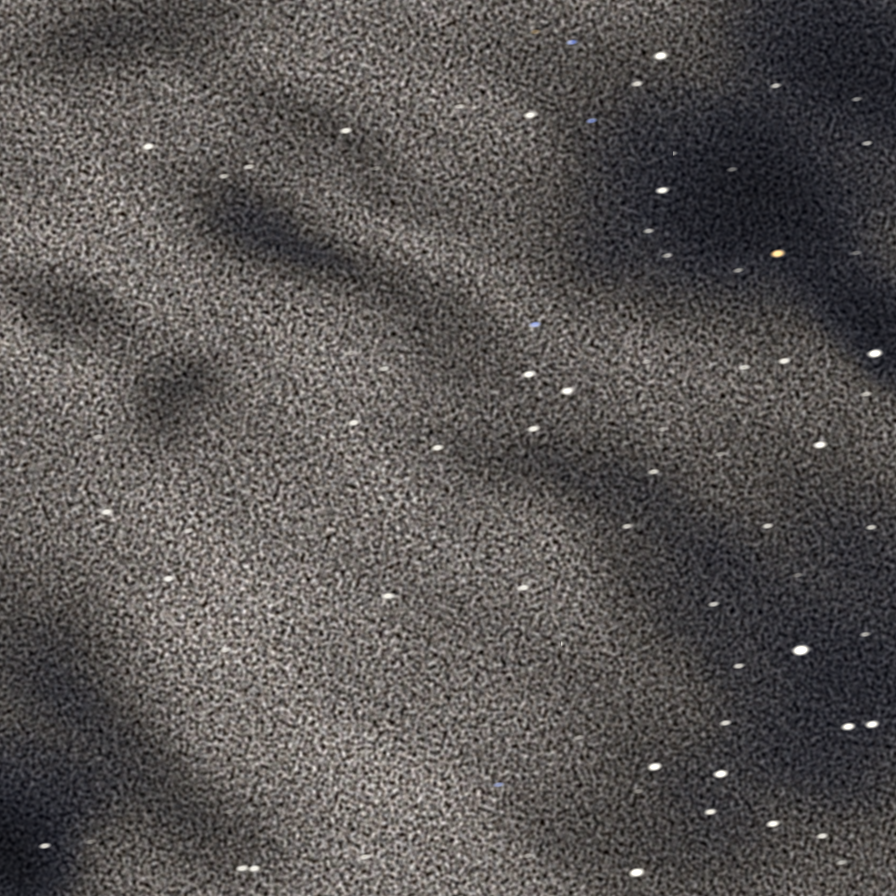
Reproduce this texture procedurally as a Shadertoy shader.

```glsl
float hash(vec2 p) {
    vec3 q = fract(vec3(p.xyx) * 0.1031);
    q += dot(q, q.yzx + 33.33);
    return fract((q.x + q.y) * q.z);
}

float noise(vec2 p) {
    vec2 i = floor(p), f = fract(p);
    f = f * f * (3.0 - 2.0 * f);
    return mix(mix(hash(i), hash(i + vec2(1, 0)), f.x),
               mix(hash(i + vec2(0, 1)), hash(i + vec2(1, 1)), f.x), f.y);
}

vec2 turn(vec2 p, float a) {
    float c = cos(a), s = sin(a);
    return vec2(c * p.x + s * p.y, c * p.y - s * p.x);
}

float slope(vec2 cell, vec2 d) {
    float a = 6.2832 * hash(cell);
    return dot(d, vec2(cos(a), sin(a)));
}

// Gradient noise: narrow band, centered on zero
float grainNoise(vec2 p) {
    vec2 i = floor(p), f = fract(p), e = vec2(1, 0);
    vec2 w = f * f * (3.0 - 2.0 * f);
    return mix(mix(slope(i, f), slope(i + e, f - e), w.x),
               mix(slope(i + e.yx, f - e.yx), slope(i + 1.0, f - 1.0), w.x), w.y);
}

float fbm(vec2 p) {
    float sum = 0.0, amp = 0.5;
    for (int i = 0; i < 4; i++) {
        sum += amp * noise(p);
        p = turn(p, 0.5) * 2.03 + 17.3;
        amp *= 0.5;
    }
    return sum;
}

// Soft elliptical patch with its long axis at the given angle
float patchAt(vec2 p, vec2 center, vec2 radius, float angle) {
    vec2 q = turn(p - center, angle) / radius;
    return exp(-dot(q, q));
}

// Optical depth of the dark dust
float dustDepth(vec2 uv) {
    vec2 p = uv + 0.08 * (vec2(fbm(uv * 8.0), fbm(uv * 8.0 + 40.0)) - 0.47);
    float d = 0.0;
    // Upper right void and right edge
    d += 0.85 * patchAt(p, vec2(0.92, 0.87), vec2(0.24, 0.17), 0.6);
    d += 0.50 * patchAt(p, vec2(0.73, 0.74), vec2(0.13, 0.09), 0.2);
    d += 0.80 * patchAt(p, vec2(0.99, 0.64), vec2(0.10, 0.04), -0.7);
    d += 0.55 * patchAt(p, vec2(0.99, 0.26), vec2(0.14, 0.20), 0.0);
    d += 0.40 * patchAt(p, vec2(0.78, 0.10), vec2(0.22, 0.12), 0.2);
    // Diagonal lanes
    d += 0.60 * patchAt(p, vec2(0.31, 0.75), vec2(0.12, 0.04), -0.5);
    d += 0.45 * patchAt(p, vec2(0.39, 0.83), vec2(0.16, 0.03), -0.5);
    d += 0.35 * patchAt(p, vec2(0.49, 0.64), vec2(0.15, 0.05), -0.6);
    d += 0.42 * patchAt(p, vec2(0.60, 0.48), vec2(0.13, 0.04), -0.35);
    d += 0.50 * patchAt(p, vec2(0.78, 0.34), vec2(0.19, 0.08), -0.8);
    // Left side clouds
    d += 0.55 * patchAt(p, vec2(0.16, 0.97), vec2(0.14, 0.05), 0.2);
    d += 0.50 * patchAt(p, vec2(0.08, 0.65), vec2(0.09, 0.03), -0.5);
    d += 0.50 * patchAt(p, vec2(0.19, 0.56), vec2(0.07, 0.04), 0.9);
    d += 0.65 * patchAt(p, vec2(0.06, 0.28), vec2(0.15, 0.07), -0.7);
    d += 1.30 * patchAt(p, vec2(0.00, 0.07), vec2(0.10, 0.11), 0.0);
    d += 0.45 * patchAt(p, vec2(0.22, 0.08), vec2(0.14, 0.06), -0.6);
    // Fine streaky wisps
    d += 0.7 * (fbm(turn(uv, -0.6) * vec2(4.0, 9.0) + 5.0) - 0.47);
    return d + 0.25 * smoothstep(0.45, 0.85, uv.x);
}

// Short, slightly tilted star trails, denser and brighter toward the right
vec3 stars(vec2 uv) {
    vec3 light = vec3(0.0);
    for (int k = 0; k < 2; k++) {
        float cells = k == 0 ? 9.0 : 13.0;
        vec2 id = floor(uv * cells) + float(k) * 61.0;
        vec2 jitter = vec2(hash(id + 3.1), hash(id + 8.7)) * 0.6 + 0.2;
        vec2 d = turn((fract(uv * cells) - jitter) / cells, 0.15);
        float side = smoothstep(0.5, 0.85, uv.x);
        float present = step(hash(id + 21.4), mix(0.16, 0.55, side));
        float power = hash(id + 14.9) * mix(0.6, 1.0, side);
        vec2 size = mix(vec2(0.008, 0.0036), vec2(0.0125, 0.0075), power * power);
        float shape = 1.0 - smoothstep(0.25, 1.0, length(d / size));
        float tint = hash(id + 30.2);
        vec3 color = mix(vec3(1.0, 0.98, 0.92), vec3(0.5, 0.62, 1.0), step(0.9, tint));
        color = mix(color, vec3(1.0, 0.8, 0.5), step(tint, 0.06));
        light += color * shape * present * mix(0.35, 1.5, power);
    }
    return light;
}

void mainImage(out vec4 fragColor, in vec2 fragCoord) {
    vec2 uv = fragCoord / iResolution.xy;
    float glow = 0.445 * exp(-max(dustDepth(uv), -0.12));

    // Navy shadows, warm gray haze
    vec3 color = glow * mix(vec3(0.95, 0.97, 1.15), vec3(1.05, 1.0, 0.965),
                            smoothstep(0.13, 0.29, glow));

    // Two crossed lattices give isotropic grain
    float grain = grainNoise(turn(uv, 0.5) * 190.0) + grainNoise(turn(uv, 1.2) * 205.0 + 90.0);
    vec3 chroma = vec3(noise(uv * 210.0 + 11.0), 0.5, noise(uv * 210.0 + 57.0)) - 0.5;
    color += (grain * 0.85 + chroma * 0.07) * glow;

    color = mix(color, vec3(1.0), clamp(stars(uv), 0.0, 1.0));
    fragColor = vec4(clamp(color, 0.0, 1.0), 1.0);
}
```
